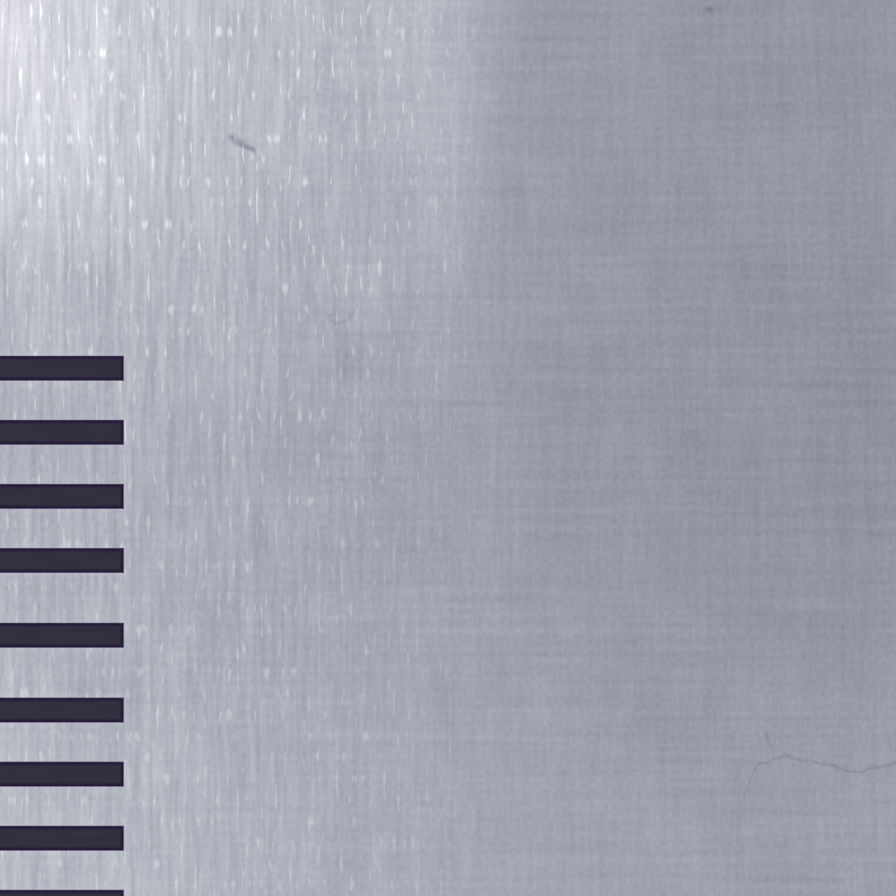
This texture is drawn by a Shadertoy shader. Its source:

```glsl
vec2 gradientAt(vec2 cell) {
    vec3 h = fract(cell.xyx * vec3(0.1031, 0.1030, 0.0973));
    h += dot(h, h.yzx + 33.33);
    float angle = 6.2832 * fract((h.x + h.y) * h.z);
    return vec2(cos(angle), sin(angle));
}

float gradientNoise(vec2 p) {
    vec2 cell = floor(p), f = fract(p);
    vec2 u = f * f * f * (f * (f * 6.0 - 15.0) + 10.0);
    vec2 e = vec2(1.0, 0.0);
    float a = dot(gradientAt(cell), f);
    float b = dot(gradientAt(cell + e.xy), f - e.xy);
    float c = dot(gradientAt(cell + e.yx), f - e.yx);
    float d = dot(gradientAt(cell + e.xx), f - e.xx);
    return mix(mix(a, b, u.x), mix(c, d, u.x), u.y);
}

float fractalNoise(vec2 p, int octaves) {
    float sum = 0.0, weight = 1.0;
    for (int i = 0; i < octaves; i++) {
        sum += weight * gradientNoise(p);
        p = p * 2.03 + 17.7;
        weight *= 0.6;
    }
    return sum;
}

float segmentDistance(vec2 p, vec2 a, vec2 b) {
    vec2 ab = b - a;
    return length(p - a - ab * clamp(dot(p - a, ab) / dot(ab, ab), 0.0, 1.0));
}

float boxDistance(vec2 p, vec2 halfSize) {
    vec2 q = abs(p) - halfSize;
    return length(max(q, 0.0)) + min(max(q.x, q.y), 0.0);
}

float spot(vec2 p, vec2 centre, vec2 radius) {
    vec2 q = (p - centre) / radius;
    return exp(-dot(q, q));
}

// Broad light over the sheet
float sheen(vec2 p) {
    float edge = p.x + 0.02 * gradientNoise(p * vec2(9.0, 4.0));
    float light = 0.597 + 0.098 * (1.0 - smoothstep(0.0, 0.85, p.x));
    light += 0.07 * (1.0 - smoothstep(0.47, 0.59, edge)) * smoothstep(0.42, 1.0, p.y);
    light += 0.10 * spot(p, vec2(0.0, 0.93), vec2(0.17, 0.19));
    light += 0.03 * spot(p, vec2(0.5, 0.95), vec2(0.05, 0.2));
    light += 0.03 * (1.0 - smoothstep(0.0, 0.45, p.y));
    return light - 0.018 * spot(p, vec2(0.95, 0.52), vec2(0.3, 0.25));
}

// Upright brushing, cross weave and fine grain
float brushing(vec2 p, float upright) {
    float fine = fractalNoise(p * vec2(145.0, 11.0), 2);
    float coarse = gradientNoise(p * vec2(60.0, 2.5) + 31.0);
    float weave = fractalNoise(p * vec2(4.0, 110.0) + 53.0, 2);
    float grain = fractalNoise(p * vec2(190.0, 150.0) + 7.0, 2);
    float clouds = fractalNoise(p * vec2(12.0, 8.0) + 91.0, 3);
    float vertical = (0.085 * fine + 0.045 * coarse) * mix(0.22, 1.0, upright);
    return vertical + 0.022 * weave * (1.0 - 0.7 * upright)
        + 0.028 * grain + 0.016 * clouds;
}

// Short bright flecks along the brushing
float glints(vec2 p) {
    float fleck = gradientNoise(p * vec2(190.0, 42.0) + 203.0);
    return smoothstep(0.24, 0.55, fleck);
}

// Dark smudges and a wandering hairline
float blemishes(vec2 p) {
    vec2 q = p + 0.006 * vec2(gradientNoise(p * 45.0), gradientNoise(p * 45.0 + 9.0));
    float nick = segmentDistance(q, vec2(0.260, 0.845), vec2(0.283, 0.832));
    float smudge = exp(-nick * nick / 0.000012);
    float hook = abs(length(q - vec2(0.381, 0.651)) - 0.012);
    float hookMask = 1.0 - smoothstep(0.645, 0.655, p.y);
    float hairY = 0.147 + 0.007 * sin((p.x - 0.84) * 42.0)
        - 0.035 * (1.0 - smoothstep(0.825, 0.85, p.x));
    float hair = exp(-pow((q.y - hairY) / 0.0018, 2.0)) * smoothstep(0.825, 0.835, p.x);
    float burr = segmentDistance(q, vec2(0.857, 0.184), vec2(0.862, 0.164));
    return 0.15 * smudge + 0.05 * exp(-hook * hook / 0.000006) * hookMask
        + 0.04 * spot(q, vec2(0.391, 0.603), vec2(0.014, 0.02))
        + 0.055 * hair + 0.04 * exp(-burr * burr / 0.000006)
        + 0.08 * spot(p, vec2(0.792, 0.989), vec2(0.006, 0.003));
}

// Slots mirrored about the middle one, which has wider gaps
float slotDistance(vec2 p) {
    float d = 1.0;
    for (int i = -4; i <= 4; i++) {
        float k = float(i);
        float y = 0.291 + 0.0715 * k + 0.012 * sign(k);
        d = min(d, boxDistance(p - vec2(0.0, y), vec2(0.138, 0.0137)));
    }
    return d;
}

void mainImage(out vec4 fragColor, in vec2 fragCoord) {
    vec2 p = fragCoord / iResolution.xy;
    float pixel = 1.0 / iResolution.y;

    // Brushed metal
    float upright = 1.0 - smoothstep(0.12, 0.62, p.x);
    float topLight = mix(0.55, 1.0, smoothstep(0.3, 0.95, p.y));
    float light = sheen(p) + brushing(p, upright * topLight);
    light += 0.13 * glints(p) * topLight * (1.0 - smoothstep(0.35, 0.62, p.x));
    light -= blemishes(p);
    vec3 metal = light + mix(vec3(-0.012, 0.0, 0.043), vec3(-0.005, 0.0, 0.024),
        smoothstep(0.65, 0.9, light));

    // Recessed slots with violet rims
    float d = slotDistance(p);
    vec3 recess = mix(vec3(0.20, 0.19, 0.24), vec3(0.14, 0.105, 0.22),
        smoothstep(-0.0055, -0.001, d));
    recess += 0.012 * gradientNoise(p * vec2(20.0, 180.0));
    metal += 0.025 * exp(-max(d, 0.0) / 0.003);
    vec3 color = mix(recess, metal, smoothstep(-pixel, pixel, d));
    fragColor = vec4(clamp(color, 0.0, 1.0), 1.0);
}
```
